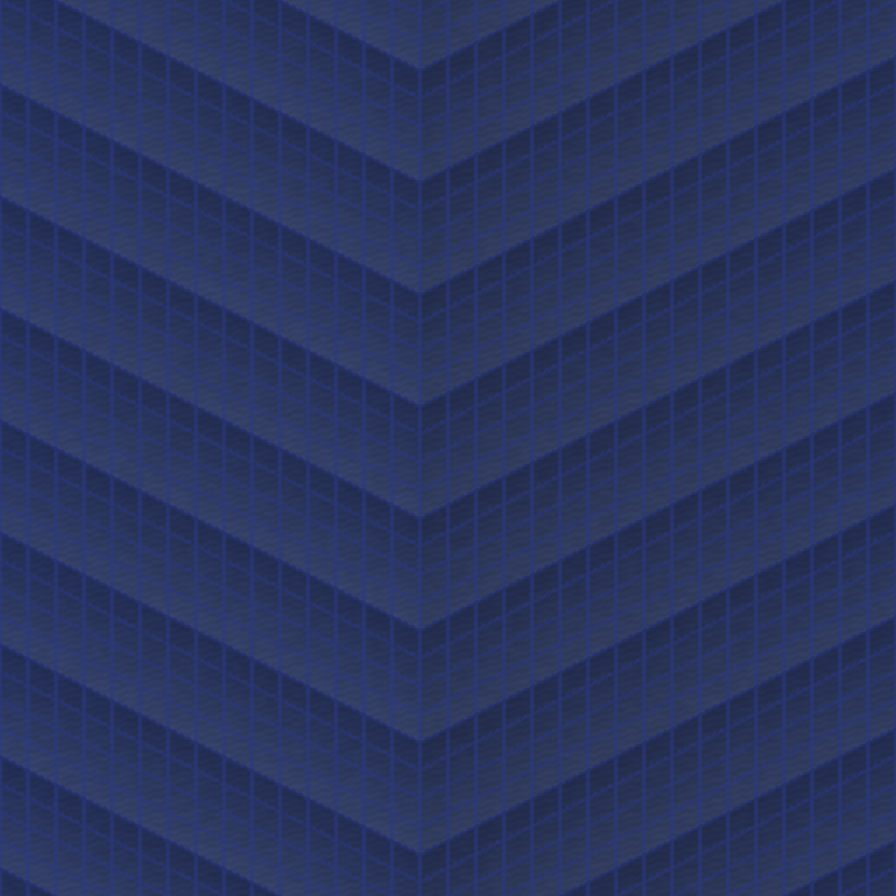
This pattern is drawn by a WebGL 1 fragment shader. Its source:

```glsl
precision highp float;
// Indigo chevron cloth: eight shaded V-shaped bands, each fading from dark to light,
// under a fine blue grid whose cross lines follow the slope of the bands.
// A folded coordinate makes the chevrons; waves and hashed noise make the weave.

uniform vec2 u_resolution;

const float TAU = 6.2831853;
const float BANDS = 8.0;
const float CELLS = 32.0;
const float THREADS = 128.0;
const float FOLD_X = 0.46875;      // vertical axis of the chevrons
const float SLOPE = 0.5;
const float APEX_DEPTH = 0.078125; // first band tip, measured from the top

const vec3 DARK_LEFT = vec3(0.136, 0.175, 0.320);
const vec3 DARK_RIGHT = vec3(0.134, 0.170, 0.298);
const vec3 LIGHT_LEFT = vec3(0.208, 0.254, 0.405);
const vec3 LIGHT_RIGHT = vec3(0.198, 0.240, 0.375);
const vec3 LINE_BLUE = vec3(0.160, 0.220, 0.520);

float hash(vec2 p) {
  return fract(sin(dot(p, vec2(127.1, 311.7))) * 43758.5453);
}

float valueNoise(vec2 p) {
  vec2 cell = floor(p);
  vec2 f = fract(p);
  f = f * f * (3.0 - 2.0 * f);
  float low = mix(hash(cell), hash(cell + vec2(1.0, 0.0)), f.x);
  float high = mix(hash(cell + vec2(0.0, 1.0)), hash(cell + vec2(1.0, 1.0)), f.x);
  return mix(low, high, f.y);
}

// Sawtooth from 0 to 1 with its falling edge softened over the given width.
float softSaw(float phase, float width) {
  float t = fract(phase);
  return t * (1.0 - smoothstep(1.0 - width, 1.0, t));
}

// Coverage of a line repeated at every multiple of 1 / count.
float gridLine(float position, float count, float halfWidth, float blur) {
  float d = abs(fract(position * count + 0.5) - 0.5) / count;
  return 1.0 - smoothstep(halfWidth - blur, halfWidth + blur, d);
}

// Rows of short wavy ribs broken by uneven threads, about -1 to 1.
float weave(vec2 p, float threads) {
  vec2 q = p * threads;
  float bend = 0.9 * cos(TAU * 0.5 * q.x);
  float rib = cos(TAU * (q.y + 0.25 * q.x) + bend);
  float fleck = 2.0 * valueNoise(q * vec2(0.8, 1.4)) - 1.0;
  return 0.45 * rib + 0.6 * fleck;
}

void main() {
  vec2 uv = gl_FragCoord.xy / u_resolution;
  vec2 p = vec2(uv.x, 1.0 - uv.y);
  float pixel = 1.0 / min(u_resolution.x, u_resolution.y);

  // Folded depth, with a slight serration from the threads
  float folded = p.y + SLOPE * abs(p.x - FOLD_X) - APEX_DEPTH;
  float depth = folded + 0.0010 * cos(TAU * THREADS * p.x);

  // Band shading, cooler on the left of the fold
  float shade = softSaw(depth * BANDS, 1.5 * pixel * BANDS);
  float side = smoothstep(-pixel, pixel, p.x - FOLD_X);
  vec3 dark = mix(DARK_LEFT, DARK_RIGHT, side);
  vec3 light = mix(LIGHT_LEFT, LIGHT_RIGHT, side);
  vec3 color = mix(dark, light, shade);

  // Weave
  color *= 1.0 + 0.065 * weave(p, THREADS);

  // Blue grid: solid uprights, stitched slanted lines
  float blur = max(pixel, 0.0012);
  float upright = gridLine(p.x, CELLS, 0.0023, blur);
  float slanted = gridLine(depth, CELLS, 0.0023, blur);
  slanted *= 0.85 + 0.15 * cos(TAU * THREADS * p.x);
  float line = max(0.56 * upright, 0.56 * slanted);
  color = mix(color, LINE_BLUE, line);

  // Slightly bluer toward the left and right borders
  float border = smoothstep(0.25, 0.55, abs(p.x - 0.5));
  color += border * vec3(-0.002, 0.0, 0.010);

  gl_FragColor = vec4(color, 1.0);
}
```
